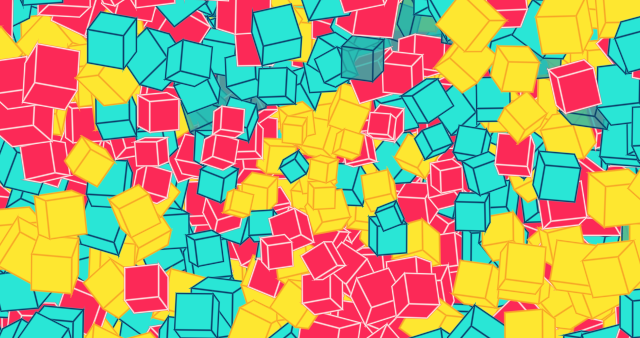
Give the GLSL for this pattern, as a WebGL 2 fragment shader.

```glsl
#version 300 es
precision highp float;
// A dense heap of outlined, flat-coloured cubes in yellow, red and turquoise.
// Jittered grid layers are painted back to front; each cube is a projected box
// made of three parallelogram faces, smaller near the middle of the canvas.

#define LAYERS 7
#define CELL 0.136
#define JITTER 0.74
#define BACK_SIZE 0.130
#define CENTRE_SIZE 0.060
#define RIM_SIZE 0.122
#define FRONT_DENSITY 0.56
#define LINE_HALF 0.0023
#define ROLL 0.75
#define CLUSTER_SCALE 4.3
#define CLUSTERING 0.36
#define GLASS_SHARE 0.12

uniform vec2 u_resolution;
out vec4 fragColor;

const vec3 PAPER = vec3(0.98, 0.95, 0.95);
const vec3 YELLOW = vec3(0.995, 0.905, 0.19);
const vec3 ORANGE = vec3(0.97, 0.65, 0.15);
const vec3 RED = vec3(0.99, 0.16, 0.34);
const vec3 BLUSH = vec3(0.99, 0.89, 0.88);
const vec3 TURQUOISE = vec3(0.16, 0.90, 0.84);
const vec3 NAVY = vec3(0.04, 0.24, 0.41);
const vec3 GLASS = vec3(0.16, 0.70, 0.67);
// Upper limits of the colour pick for yellow and red; turquoise is the rest
const float YELLOW_END = 0.35;
const float RED_END = 0.62;

// Three hash values from a cell and a seed
vec3 hash3(vec2 cell, float seed) {
    vec3 q = fract(vec3(cell, seed).xyx * vec3(0.1031, 0.1030, 0.0973) + seed * 0.1719);
    q += dot(q, q.yxz + 33.33);
    return fract((q.xxy + q.yzz) * q.zyx);
}

mat3 orientation(float yaw, float pitch, float roll) {
    vec3 c = cos(vec3(yaw, pitch, roll));
    vec3 s = sin(vec3(yaw, pitch, roll));
    mat3 turnY = mat3(c.x, 0, -s.x, 0, 1, 0, s.x, 0, c.x);
    mat3 turnX = mat3(1, 0, 0, 0, c.y, s.y, 0, -s.y, c.y);
    mat3 turnZ = mat3(c.z, s.z, 0, -s.z, c.z, 0, 0, 0, 1);
    return turnZ * turnX * turnY;
}

float cross2(vec2 a, vec2 b) { return a.x * b.y - a.y * b.x; }

// Signed distance to the parallelogram spanned by a and b from the origin
float faceDistance(vec2 p, vec2 a, vec2 b) {
    float area = cross2(a, b);
    vec2 uv = vec2(cross2(p, b), cross2(a, p)) / area;
    vec2 heights = abs(area) / vec2(length(b), length(a));
    vec2 d = (abs(uv - 0.5) - 0.5) * heights;
    return max(d.x, d.y);
}

// x: distance to the silhouette, y: distance to the nearest visible edge
vec2 cubeDistance(vec2 p, mat3 axes, float size) {
    // Point every axis away from the viewer, starting at the nearest corner
    vec2 a = axes[0].xy * (axes[0].z > 0.0 ? -size : size);
    vec2 b = axes[1].xy * (axes[1].z > 0.0 ? -size : size);
    vec2 c = axes[2].xy * (axes[2].z > 0.0 ? -size : size);
    p += 0.5 * (a + b + c);
    vec3 d = vec3(faceDistance(p, a, b), faceDistance(p, b, c), faceDistance(p, c, a));
    vec3 e = abs(d);
    return vec2(min(d.x, min(d.y, d.z)), min(e.x, min(e.y, e.z)));
}

vec3 paintCube(vec3 under, vec2 p, vec2 cell, float layer, vec2 shift) {
    float front = layer / float(LAYERS - 1);
    float seed = layer * 7.0 + 3.0;
    vec3 place = hash3(cell, seed);
    if (place.z > mix(1.0, FRONT_DENSITY, front)) return under;

    // Placement and size
    vec2 centre = (cell + 0.5 + JITTER * (place.xy - 0.5)) * CELL + shift;
    vec2 middle = 0.5 * vec2(u_resolution.x / u_resolution.y, 1.0);
    float rim = smoothstep(0.15, 1.1, length((centre - middle) / middle));
    vec3 trait = hash3(cell, seed + 61.0);
    float size = mix(BACK_SIZE, mix(CENTRE_SIZE, RIM_SIZE, rim), front);
    size *= 0.88 + 0.24 * trait.x;
    vec2 local = p - centre;
    if (length(local) > size * 0.9 + LINE_HALF) return under;

    // Orientation: the front face dominates, with two narrow sides
    vec3 turn = hash3(cell, seed + 127.0) * 2.0 - 1.0;
    vec2 tilt = sign(turn.xy) * (0.15 + 0.36 * abs(turn.xy));
    mat3 axes = orientation(tilt.x, tilt.y, turn.z * abs(turn.z) * ROLL);
    vec2 d = cubeDistance(local, axes, size);

    // Colour, partly shared by neighbours so that patches form
    vec3 patchHash = hash3(floor(centre * CLUSTER_SCALE) + 20.0, 211.0);
    float pick = trait.y < CLUSTERING ? patchHash.x : trait.z;
    bool yellow = pick < YELLOW_END;
    bool red = !yellow && pick < RED_END;
    vec3 fill = yellow ? YELLOW : red ? RED : TURQUOISE;
    vec3 ink = yellow ? ORANGE : red ? BLUSH : NAVY;
    bool glass = !yellow && !red && fract(trait.x * 17.3) < GLASS_SHARE;
    if (glass) fill = GLASS;

    // Soft coverage and outline
    float soft = 0.7 / u_resolution.y + 0.0005;
    float cover = 1.0 - smoothstep(-soft, soft, d.x - LINE_HALF);
    float line = 1.0 - smoothstep(-soft, soft, d.y - LINE_HALF);
    float opacity = glass ? mix(0.8, 1.0, line) : 1.0;
    return mix(under, mix(fill, ink, line), cover * opacity);
}

void main() {
    vec2 p = gl_FragCoord.xy / u_resolution.y;
    vec3 colour = PAPER;
    for (int i = 0; i < LAYERS; i++) {
        vec2 shift = CELL * fract(float(i) * vec2(0.618, 0.382)) - 2.0 * CELL;
        vec2 home = floor((p - shift) / CELL);
        for (int y = -1; y <= 1; y++)
            for (int x = -1; x <= 1; x++)
                colour = paintCube(colour, p, home + vec2(x, y), float(i), shift);
    }
    fragColor = vec4(colour, 1.0);
}
```
